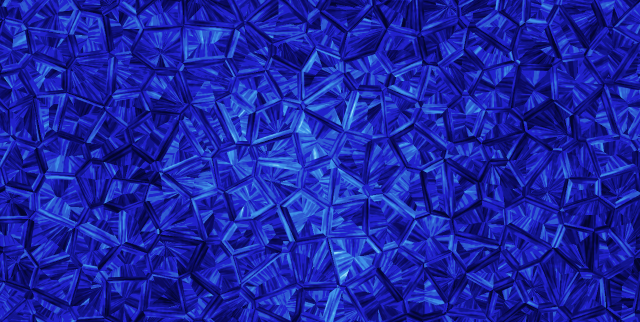
This background is drawn by a WebGL 1 fragment shader. Its source:

```glsl
precision highp float;

uniform vec2 u_resolution;

const float CELLS_PER_HEIGHT = 8.6;

struct Crystal {
  vec2 id;         // grid square of the owning seed
  vec2 local;      // position relative to the seed
  vec2 neighbour;  // grid square across the closest edge
  vec2 normal;     // direction towards the closest edge
  float edge;      // distance to the closest edge
};

float hash1(vec2 p) {
  return fract(sin(dot(p, vec2(127.1, 311.7))) * 43758.5);
}

vec2 hash2(vec2 p) {
  return vec2(hash1(p), hash1(p + vec2(37.3, 91.9)));
}

vec2 unitVector(float turn) {
  float a = 6.2832 * turn;
  return vec2(cos(a), sin(a));
}

float cornerSlope(vec2 corner, vec2 offset) {
  return dot(unitVector(hash1(corner)), offset);
}

float gradientNoise(vec2 p) {
  vec2 i = floor(p), f = fract(p);
  vec2 u = f * f * f * (f * (f * 6.0 - 15.0) + 10.0);
  vec2 x = vec2(1.0, 0.0), y = vec2(0.0, 1.0);
  float low = mix(cornerSlope(i, f), cornerSlope(i + x, f - x), u.x);
  float high = mix(cornerSlope(i + y, f - y), cornerSlope(i + 1.0, f - 1.0), u.x);
  return mix(low, high, u.y);
}

vec2 seedPoint(vec2 square) {
  return square + 0.04 + 0.92 * hash2(square);
}

Crystal findCrystal(vec2 p) {
  Crystal c;
  vec2 base = floor(p);
  float nearest = 100.0;
  for (int j = -1; j <= 1; j++) {
    for (int i = -1; i <= 1; i++) {
      vec2 square = base + vec2(float(i), float(j));
      vec2 toPoint = p - seedPoint(square);
      float d = dot(toPoint, toPoint);
      if (d < nearest) {
        nearest = d;
        c.id = square;
        c.local = toPoint;
      }
    }
  }
  c.edge = 100.0;
  for (int j = -2; j <= 2; j++) {
    for (int i = -2; i <= 2; i++) {
      if (i == 0 && j == 0) continue;
      vec2 square = c.id + vec2(float(i), float(j));
      vec2 gap = seedPoint(square) - seedPoint(c.id);
      vec2 n = normalize(gap);
      float d = 0.5 * length(gap) - dot(c.local, n);
      if (d < c.edge) {
        c.edge = d;
        c.neighbour = square;
        c.normal = n;
      }
    }
  }
  return c;
}

// Rays fanning out from an apex behind the seed, broken into flat shards
float fanTone(vec2 local, vec2 axis, float reach, float seed) {
  vec2 v = local + axis * reach;
  float angle = atan(axis.x * v.y - axis.y * v.x, dot(v, axis));
  float across = angle * (reach + 0.3);
  vec2 ray = vec2(across * 9.0, length(v) * 1.2) + seed * 60.0;
  float streaks = gradientNoise(ray) + 0.6 * gradientNoise(ray * vec2(2.3, 1.5));
  float shard = hash1(vec2(floor(across * 2.6 + seed * 9.0), seed * 71.0));
  return 0.9 * (shard - 0.5) + 0.85 * streaks;
}

// Bevel with bands running parallel to the crystal edge
float bevelTone(float edge, float along, float seed) {
  vec2 band = vec2(edge * 13.0, along * 1.6) + seed * 50.0;
  return 1.15 * (seed - 0.5) + 1.1 * gradientNoise(band);
}

float crystalTone(Crystal c) {
  float seed = hash1(c.id + 5.7);
  float facet = hash1(c.id * 1.7 + c.neighbour * 3.1);
  vec2 axis = seed < 0.45 ? unitVector(fract(seed * 17.0)) : c.normal;
  float fan = fanTone(c.local, axis, mix(0.2, 1.1, fract(seed * 29.0)), mix(seed, facet, 0.5));
  float along = c.normal.x * c.local.y - c.normal.y * c.local.x;
  float width = mix(0.05, 0.17, fract(facet * 13.0));
  float inside = smoothstep(width - 0.012, width + 0.012, c.edge);
  float tone = mix(bevelTone(c.edge, along, facet), fan + 0.35 * (seed - 0.5), inside);
  float ridge = 1.0 - smoothstep(0.0, 0.022, abs(c.edge - width));
  float seam = 1.0 - smoothstep(0.005, 0.035, c.edge);
  return tone + 0.3 * ridge * (facet - 0.35) - 0.4 * seam;
}

// Maps an even spread of tones to the blues by their share
vec3 bluePalette(float tone) {
  vec3 c = mix(vec3(0.01, 0.02, 0.18), vec3(0.04, 0.04, 0.38), smoothstep(0.01, 0.09, tone));
  c = mix(c, vec3(0.07, 0.08, 0.56), smoothstep(0.12, 0.27, tone));
  c = mix(c, vec3(0.13, 0.13, 0.80), smoothstep(0.36, 0.58, tone));
  c = mix(c, vec3(0.18, 0.35, 0.82), smoothstep(0.74, 0.84, tone));
  c = mix(c, vec3(0.25, 0.58, 0.91), smoothstep(0.91, 0.98, tone));
  return mix(c, vec3(0.66, 0.93, 0.98), smoothstep(0.982, 0.998, tone));
}

vec3 shade(vec2 p, vec2 centre) {
  float tone = crystalTone(findCrystal(p));
  vec2 q = (p - centre) / CELLS_PER_HEIGHT;
  float glow = 0.42 * exp(-5.0 * dot(q, q)) - 0.12;
  float drift = 0.3 * gradientNoise(p * 0.3 + 11.0);
  float grain = 0.16 * gradientNoise(p * 11.0);
  return bluePalette(1.0 / (1.0 + exp(-3.9 * (tone + glow + drift + grain))));
}

void main() {
  float scale = CELLS_PER_HEIGHT / u_resolution.y;
  vec2 centre = 0.5 * u_resolution * scale;
  vec3 colour = vec3(0.0);
  // Four samples per pixel smooth the facet borders
  for (int j = 0; j < 2; j++) {
    for (int i = 0; i < 2; i++) {
      vec2 offset = 0.5 * vec2(float(i), float(j)) - 0.25;
      colour += 0.25 * shade((gl_FragCoord.xy + offset) * scale, centre);
    }
  }
  gl_FragColor = vec4(colour, 1.0);
}
```
